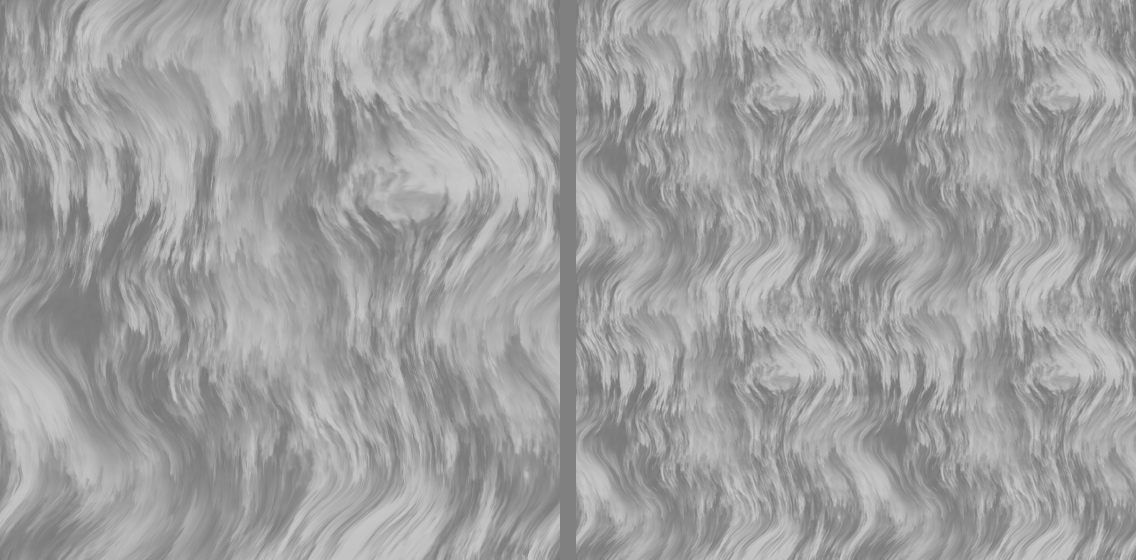
Left, the tile; right, the same tile 2 across and 2 down.
Write a Shadertoy shader that draws this texture.

```glsl
float hash(vec2 cell) {
    return fract(sin(dot(cell, vec2(127.1, 311.7))) * 43758.5453);
}

// Whole-number wrap, safe against rounding at exact multiples
vec2 wrap(vec2 cell, vec2 cells) {
    return floor(cell - cells * floor((cell + 0.5) / cells) + 0.5);
}

// Value noise that wraps after one canvas
float noise(vec2 p, vec2 cells, float seed) {
    p = fract(p) * cells + fract(seed * 0.37);
    vec2 i = floor(p), f = p - i;
    f = f * f * f * (f * (f * 6.0 - 15.0) + 10.0);
    vec2 lo = wrap(i, cells) + seed * 7.3;
    vec2 hi = wrap(i + 1.0, cells) + seed * 7.3;
    return mix(mix(hash(lo), hash(vec2(hi.x, lo.y)), f.x),
               mix(hash(vec2(lo.x, hi.y)), hash(hi), f.x), f.y);
}

float fbm(vec2 p, vec2 cells, float gain, float seed) {
    float sum = 0.0, total = 0.0, weight = 1.0;
    for (int octave = 0; octave < 4; octave++) {
        sum += weight * noise(p, cells, seed + float(octave));
        total += weight;
        weight *= gain;
        cells *= 2.0;
    }
    return sum / total;
}

void mainImage(out vec4 fragColor, in vec2 fragCoord) {
    vec2 uv = fragCoord / iResolution.xy;

    // Bend the vertical grain into waves and swirls
    vec2 grain = uv;
    grain.x += 0.17 * (noise(uv, vec2(3.0, 4.0), 1.0) - 0.5);
    grain.x += 0.06 * (noise(uv, vec2(5.0, 8.0), 2.0) - 0.5);
    grain.y += 0.08 * (noise(uv, vec2(5.0, 4.0), 3.0) - 0.5);

    // Roughen the grain so that streaks break up
    float ragged = fbm(grain, vec2(48.0, 28.0), 0.7, 70.0) - 0.5;
    vec2 rough = grain + vec2(0.008, 0.025) * ragged;

    // Short feathery streaks, weaker in calm areas
    float fibers = fbm(rough, vec2(40.0, 8.0), 0.75, 10.0) - 0.5;
    float hairs = fbm(rough, vec2(80.0, 14.0), 0.75, 15.0) - 0.5;
    float calm = smoothstep(0.2, 0.6, noise(grain, vec2(5.0, 4.0), 20.0));

    // Broad patches with edges frayed along the grain
    vec2 frayed = rough + vec2(0.03, 0.15) * fibers + vec2(0.01, 0.06) * hairs;
    float patches = fbm(frayed, vec2(6.0, 4.0), 0.65, 30.0) - 0.5;
    float bands = fbm(frayed, vec2(16.0, 4.0), 0.65, 40.0) - 0.5;

    float tone = 0.5 + 0.85 * patches + 0.4 * bands;
    tone += (0.8 * fibers + 0.5 * hairs) * mix(0.45, 1.1, calm);
    float gray = mix(0.495, 0.765, smoothstep(0.155, 0.795, tone));

    // Faint cloudy mottling and fine tooth
    gray += 0.07 * (fbm(grain, vec2(9.0, 14.0), 0.6, 50.0) - 0.5);
    gray += 0.05 * ragged;

    fragColor = vec4(vec3(gray), 1.0);
}
```
